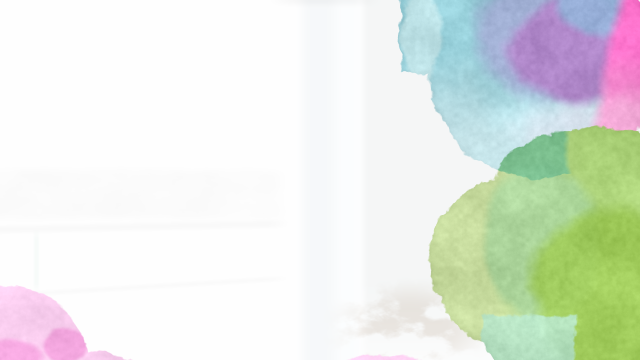
A Shadertoy shader for this background:

```glsl
// Watercolour blooms in teal, violet, pink and green over a pale, blurred window.
// Each bloom is a distance function with a noise-torn edge, filled with mottled
// pigment; space is measured in canvas heights, origin at the lower left.

float hash(vec2 p) {
    vec3 q = fract(vec3(p.xyx) * 0.1031);
    q += dot(q, q.yzx + 33.33);
    return fract((q.x + q.y) * q.z);
}

float noise(vec2 p) {
    vec2 i = floor(p), f = fract(p);
    f = f * f * (3.0 - 2.0 * f);
    return mix(mix(hash(i), hash(i + vec2(1, 0)), f.x),
               mix(hash(i + vec2(0, 1)), hash(i + vec2(1, 1)), f.x), f.y);
}

float fbm(vec2 p) {
    float sum = 0.0, amp = 0.5;
    for (int i = 0; i < 5; i++) {
        sum += amp * noise(p);
        p = mat2(1.6, 1.2, -1.2, 1.6) * p + 7.3;
        amp *= 0.5;
    }
    return sum;
}

float ellipse(vec2 p, vec2 center, vec2 radius) {
    return (length((p - center) / radius) - 1.0) * min(radius.x, radius.y);
}

float box(vec2 p, vec2 center, vec2 size) {
    vec2 q = abs(p - center) - size;
    return length(max(q, 0.0)) + min(max(q.x, q.y), 0.0);
}

// Coverage of a shape whose edge fades over the given softness
float cover(float d, float soft) {
    soft = max(soft, 1.0 / iResolution.y);
    return 1.0 - smoothstep(-soft, soft, d);
}

// Soft-edged band between two positions
float band(float x, float a, float b, float soft) {
    return smoothstep(a - soft, a + soft, x) - smoothstep(b - soft, b + soft, x);
}

// Blurred room: window panes, frame, wall and a hint of a plant
vec3 room(vec2 p) {
    float pane = 1.0 - smoothstep(0.74, 0.82, p.x);
    vec3 c = vec3(0.998);
    c -= vec3(0.032, 0.024, 0.019) * band(p.x, 0.84, 0.93, 0.025);
    c -= vec3(0.012, 0.006, 0.003) * band(p.x, 0.93, 1.0, 0.02);
    c -= vec3(0.038, 0.032, 0.032) * smoothstep(0.995, 1.025, p.x)
         * smoothstep(-0.15, 0.25, p.y);
    c -= 0.025 * pane * band(p.y, 0.39, 0.53, 0.02) * fbm(p * vec2(9, 14));
    c -= 0.02 * pane * band(p.y - 0.02 * p.x, 0.352, 0.372, 0.008);
    c -= 0.016 * pane * band(p.y - 0.06 * p.x, 0.172, 0.186, 0.006);
    c -= vec3(0.03, 0.015, 0.02) * band(p.x, 0.094, 0.108, 0.005) * band(p.y, 0.2, 0.35, 0.02);
    c -= 0.03 * band(p.x, 0.78, 1.02, 0.05) * smoothstep(0.975, 1.0, p.y);
    float leaves = cover(ellipse(p, vec2(1.14, 0.09), vec2(0.17, 0.1)), 0.05);
    c -= vec3(0.06, 0.08, 0.1) * leaves * smoothstep(0.4, 0.65, fbm(p * vec2(14, 22)));
    return c;
}

void mainImage(out vec4 fragColor, in vec2 fragCoord) {
    vec2 p = fragCoord / iResolution.y;
    vec3 color = room(p);

    // Torn edge, pigment mottling and paper grain
    float tear = (fbm(p * 18.0) - 0.48) * 0.035 + (noise(p * 130.0) - 0.5) * 0.004;
    float bleed = (fbm(p * 7.0 + 20.0) - 0.48) * 0.13;
    float pigment = fbm(p * 9.0 + 40.0) - 0.48;
    float grain = (fbm(p * 75.0) - 0.48) * 0.09;

    // Teal bloom with violet, blue and pink bleeding through it
    float tealShape = min(ellipse(p, vec2(1.505, 0.815), vec2(0.315)),
                          box(p, vec2(1.262, 0.94), vec2(0.15, 0.143))) + tear;
    float tealMask = cover(tealShape, 0.0);
    vec3 teal = mix(vec3(0.60, 0.82, 0.86), vec3(0.78, 0.90, 0.92),
                    smoothstep(0.88, 0.58, p.y + bleed));
    teal = mix(teal, vec3(0.80, 0.92, 0.93),
               0.75 * cover(ellipse(p, vec2(1.17, 0.9), vec2(0.055, 0.13)) + tear, 0.008));
    teal = mix(teal, vec3(0.87, 0.89, 0.94),
               0.8 * cover(ellipse(p, vec2(1.6, 0.665), vec2(0.14, 0.08)) + bleed, 0.06));
    teal = mix(teal, vec3(0.64, 0.67, 0.83),
               0.85 * cover(ellipse(p, vec2(1.52, 0.91), vec2(0.18, 0.2)) + bleed * 0.6, 0.035));
    teal = mix(teal, vec3(0.68, 0.50, 0.77),
               0.9 * cover(ellipse(p, vec2(1.6, 0.855), vec2(0.17, 0.15)) + bleed * 0.6, 0.025));
    teal = mix(teal, vec3(0.56, 0.68, 0.83),
               0.9 * cover(ellipse(p, vec2(1.67, 1.0), vec2(0.11, 0.09)) + bleed * 0.4, 0.02));
    vec3 pink = mix(vec3(0.98, 0.69, 0.87), vec3(0.97, 0.43, 0.78),
                    smoothstep(0.68, 0.84, p.y + bleed));
    float slant = 1.665 + 0.25 * (p.y - 0.72) - p.x;
    teal = mix(teal, pink, cover(slant + bleed * 0.4, 0.025));
    teal += pigment * 0.14 + grain - 0.05 * exp(-abs(tealShape) * 110.0);
    color = mix(color, teal, tealMask);

    // Green bloom: crescent, cool middle, vivid heart and aqua foot
    float crown = ellipse(p, vec2(1.655, 0.479), vec2(0.289, 0.167));
    float body = min(ellipse(p, vec2(1.435, 0.271), vec2(0.238)),
                     ellipse(p, vec2(1.667, 0.236), vec2(0.37)));
    float greenShape = min(crown, body) + tear;
    vec3 green = mix(vec3(0.79, 0.87, 0.63), vec3(0.67, 0.82, 0.47),
                     smoothstep(1.38, 1.68, p.x + bleed));
    green = mix(green, vec3(0.66, 0.83, 0.61),
                0.85 * cover(ellipse(p, vec2(1.505, 0.306), vec2(0.165, 0.23)) + bleed * 0.5, 0.02));
    green = mix(green, vec3(0.62, 0.79, 0.34),
                0.9 * cover(ellipse(p, vec2(1.71, 0.2), vec2(0.24, 0.22)) + bleed * 0.6, 0.025));
    green = mix(green, vec3(0.69, 0.87, 0.76),
                0.9 * cover(box(p, vec2(1.47, 0.015), vec2(0.13, 0.11)) + tear, 0.004));
    float overlap = tealMask * cover(p.x - 1.585 + bleed * 0.5, 0.012);
    green = mix(green, vec3(0.47, 0.75, 0.57), 0.9 * overlap);
    green += pigment * 0.16 + grain - 0.05 * exp(-abs(greenShape) * 110.0);
    color = mix(color, green, cover(greenShape, 0.0));

    // Pink blooms along the lower edge
    float pinkShape = min(ellipse(p, vec2(0.023, -0.02), vec2(0.225)),
                          ellipse(p, vec2(0.278, -0.01), vec2(0.09, 0.032)));
    pinkShape = min(pinkShape, ellipse(p, vec2(1.083, -0.01), vec2(0.11, 0.026))) + tear * 0.7;
    float deep = min(ellipse(p, vec2(0.18, 0.04), vec2(0.065, 0.05)),
                     ellipse(p, vec2(0.03, 0.0), vec2(0.1, 0.06)));
    vec3 rose = mix(vec3(0.98, 0.81, 0.94), vec3(0.95, 0.65, 0.87), cover(deep + bleed * 0.4, 0.008));
    rose += pigment * 0.12 + grain * 0.7;
    color = mix(color, rose, cover(pinkShape, 0.0));

    fragColor = vec4(clamp(color, 0.0, 1.0), 1.0);
}
```
